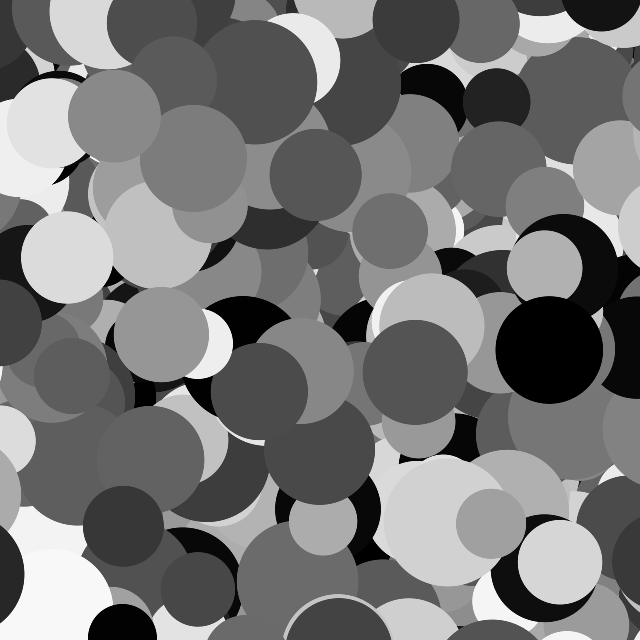
Write a WebGL 2 fragment shader that draws this pattern.

```glsl
#version 300 es
precision highp float;

uniform vec2 u_resolution;
out vec4 fragColor;

const int DISC_COUNT = 640;
const uint SEED = 29u;
const float MIN_RADIUS = 0.051;   // in canvas heights
const float MAX_RADIUS = 0.100;
const float EDGE_PIXELS = 0.7;    // width of the smoothed rim
const float GOLDEN_STEP = 0.618034;
const float BACKGROUND = 0.28;

// Grey levels reached at each cumulative share of the discs
const int KNOTS = 7;
const float SHARES[KNOTS] = float[](0.0, 0.08, 0.15, 0.37, 0.63, 0.82, 1.0);
const float GREYS[KNOTS] = float[](0.0, 0.05, 0.21, 0.36, 0.60, 0.83, 0.98);

// Three independent random values in 0..1 for one disc
vec3 hash3(uint index) {
    uvec3 v = uvec3(index, SEED, index ^ SEED) * 1664525u + 1013904223u;
    v.x += v.y * v.z;
    v.y += v.z * v.x;
    v.z += v.x * v.y;
    v ^= v >> 16u;
    v.x += v.y * v.z;
    v.y += v.z * v.x;
    v.z += v.x * v.y;
    return vec3(v >> 16u) / 65535.0;
}

// Maps an even 0..1 sequence onto the uneven grey distribution
float greyFromShare(float share) {
    float grey = GREYS[0];
    for (int k = 1; k < KNOTS; k++) {
        float t = (share - SHARES[k - 1]) / (SHARES[k] - SHARES[k - 1]);
        grey += (GREYS[k] - GREYS[k - 1]) * clamp(t, 0.0, 1.0);
    }
    return grey;
}

void main() {
    vec2 canvas = vec2(u_resolution.x / u_resolution.y, 1.0);
    vec2 point = gl_FragCoord.xy / u_resolution.y;
    float edge = EDGE_PIXELS / u_resolution.y;

    float grey = 0.0;
    float uncovered = 1.0;

    // Opaque discs, composited from the front to the back
    for (int i = 0; i < DISC_COUNT; i++) {
        vec3 rnd = hash3(uint(i));
        vec2 centre = mix(vec2(-MAX_RADIUS), canvas + MAX_RADIUS, rnd.xy);
        float radius = mix(MIN_RADIUS, MAX_RADIUS, rnd.z);
        float dist = length(point - centre) - radius;
        float cover = clamp(0.5 - dist / edge, 0.0, 1.0);
        if (cover > 0.0) {
            float share = fract(float(i) * GOLDEN_STEP);
            grey += uncovered * cover * greyFromShare(share);
            uncovered *= 1.0 - cover;
            if (uncovered < 0.002) break;
        }
    }

    grey += uncovered * BACKGROUND;
    fragColor = vec4(vec3(grey), 1.0);
}
```
